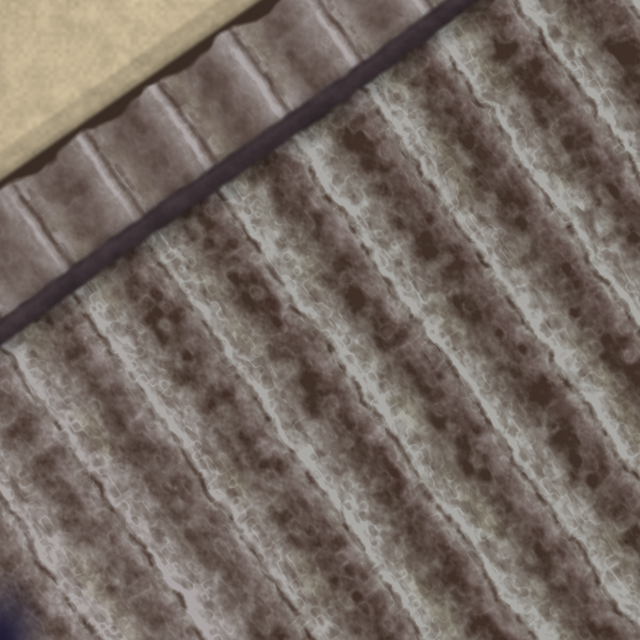
Give the GLSL for this texture, as a WebGL 1 fragment shader.

```glsl
precision highp float;
// Weathered corrugated roof running diagonally, crossed by a dark cable, with a plaster wall in the corner.
uniform vec2 u_resolution;

#define PERIOD 0.1387
#define FIRST_CREST 0.116
#define CREST_WOBBLE 0.16
#define MOTTLE 0.62
#define BLOTCH 0.3
#define CABLE_HALF_WIDTH 0.0165
#define DARK vec3(0.25, 0.19, 0.155)
#define BROWN vec3(0.38, 0.33, 0.30)
#define GREY vec3(0.50, 0.47, 0.44)
#define PALE vec3(0.665, 0.66, 0.645)
#define CABLE vec3(0.225, 0.185, 0.20)
#define PLASTER vec3(0.78, 0.715, 0.59)

const float TAU = 6.2831853;

float hash(vec2 p) {
  return fract(sin(dot(p, vec2(127.1, 311.7))) * 43758.547);
}

float noise(vec2 p) {
  vec2 i = floor(p), f = fract(p);
  f = f * f * (3.0 - 2.0 * f);
  return mix(mix(hash(i), hash(i + vec2(1.0, 0.0)), f.x),
             mix(hash(i + vec2(0.0, 1.0)), hash(i + 1.0), f.x), f.y);
}

float fbm(vec2 p) {
  float sum = 0.0, amp = 0.5;
  for (int i = 0; i < 4; i++) {
    sum += amp * noise(p);
    p = mat2(1.6, 1.2, -1.2, 1.6) * p + 7.3;
    amp *= 0.5;
  }
  return sum / 0.9375;
}

// Soft band of half width w around zero
float band(float d, float w) {
  return 1.0 - smoothstep(0.0, w, abs(d));
}

// Colour of the sheet from shadow (0) to bright crest (1)
vec3 sheetRamp(float t) {
  vec3 c = mix(DARK, BROWN, clamp(t / 0.34, 0.0, 1.0));
  c = mix(c, GREY, clamp((t - 0.34) / 0.3, 0.0, 1.0));
  return mix(c, PALE, clamp((t - 0.64) / 0.36, 0.0, 1.0));
}

vec3 roof(vec2 p, float across, float along, float upper) {
  vec2 q = vec2(across, along);
  float u = (across - FIRST_CREST) / PERIOD;
  u += (fbm(q * vec2(9.0, 15.0)) - 0.5) * CREST_WOBBLE * (1.0 - 0.6 * upper);
  float crestId = floor(u + 0.5);
  float s = u - crestId;
  float wiggle = s + (fbm(vec2(crestId * 7.3, along * 38.0)) - 0.5) * 0.11 * (1.0 - 0.6 * upper);
  float wear = hash(vec2(floor(u), 9.0));
  float valley = 0.5 + 0.5 * cos(TAU * (u - 0.57));
  float haze = 1.0 - smoothstep(0.15, 0.75, length(p * vec2(1.0, 0.9)));
  float rough = 1.0 - 0.55 * upper;

  // Corrugation light with mottled wear
  float tone = 0.87 - (0.67 - 0.2 * haze - 0.24 * upper) * valley;
  tone += (fbm(q * vec2(62.0, 46.0)) - 0.5) * MOTTLE * rough;
  tone += (noise(q * vec2(210.0, 165.0)) - 0.5) * 0.17 * rough;
  tone += (fbm(q * 7.0 + 4.0) - 0.5) * 0.18 - 0.08 * upper;

  // Dark lichen blotches with pale rims in the valleys
  float cell = noise(q * vec2(62.0, 48.0) + 20.0);
  float inValley = smoothstep(0.25, 0.8, valley) * rough;
  tone -= smoothstep(0.48, 0.85, cell) * inValley * BLOTCH * (0.6 + 0.6 * wear) * (1.0 - 0.4 * haze);
  tone += band(cell - 0.4, 0.14) * inValley * 0.09;

  // Crinkled lichen flecks on the upper slopes
  float crinkle = band(noise(q * vec2(95.0, 75.0) + 51.0) - 0.5, 0.2);
  tone += (crinkle - 0.45) * 0.17 * (1.0 - valley) * rough;

  // Thin bright crest line and the pitted groove beside it
  float strength = 0.45 + 0.55 * smoothstep(0.25, 0.6, noise(vec2(crestId * 5.0, along * 15.0)));
  float pits = smoothstep(0.4, 0.7, noise(q * vec2(120.0, 62.0)));
  float groove = wiggle - mix(-0.075, 0.1, upper);
  tone += band(wiggle, 0.055) * 0.27 * strength;
  tone -= band(groove, 0.055) * mix(0.14 + 0.3 * pits, 0.35, upper);
  tone -= band(s - 0.15, 0.14) * pits * 0.2;

  vec3 c = sheetRamp(clamp(tone, 0.0, 1.0));
  float olive = band(s - 0.27, 0.2) * smoothstep(0.45, 0.7, fbm(q * 11.0 + 31.0));
  c *= mix(vec3(1.0), vec3(0.97, 0.97, 0.91), olive);
  float pink = max(band(s + 0.26, 0.22), max(0.7 * upper, 0.6 * haze));
  return c * mix(vec3(1.0), vec3(1.02, 0.975, 1.01), pink);
}

void main() {
  vec2 p = gl_FragCoord.xy / u_resolution;
  float px = 1.0 / min(u_resolution.x, u_resolution.y);
  float down = 1.0 - p.y;
  float across = 0.818 * p.x - 0.575 * down;
  float along = 0.575 * p.x + 0.818 * down;
  float cableDist = (down - 0.521 + 0.72 * p.x) / 1.232;
  cableDist += 0.003 * sin(p.x * 9.0);
  float wallDist = (down - 0.28 + 0.694 * p.x) / 1.217;

  float upper = 1.0 - smoothstep(-0.004, 0.004, cableDist);
  vec3 color = roof(p, across, along, upper);

  // Soft shadow below the cable, then the rounded cable
  color *= 1.0 - 0.25 * (1.0 - smoothstep(0.01, 0.045, abs(cableDist - 0.008)));
  float roundness = clamp(1.0 - abs(cableDist + 0.006) / 0.025, 0.0, 1.0);
  vec3 cable = CABLE * (0.78 + 0.35 * roundness + 0.4 * (fbm(p * 60.0) - 0.5));
  float soft = 0.003 + px;
  float frayed = CABLE_HALF_WIDTH + 0.004 * (noise(p * 50.0) - 0.5);
  color = mix(color, cable, 1.0 - smoothstep(-soft, soft, abs(cableDist) - frayed));

  // Scalloped sheet end over a dark gap
  float wave = cos(TAU * (across - FIRST_CREST) / PERIOD);
  float sheetEnd = 0.019 - 0.007 * wave + 0.007 * (noise(p * 55.0) - 0.5);
  color = mix(DARK * 0.9, color, smoothstep(-soft, soft, wallDist - sheetEnd));

  // Plaster wall with a shaded lower lip
  vec3 plaster = PLASTER * (0.97 + 0.16 * (fbm(p * 42.0) - 0.5) + 0.08 * (noise(p * 150.0) - 0.5));
  plaster *= 1.0 - 0.12 * smoothstep(-0.04, -0.03, wallDist);
  plaster *= 1.0 - 0.25 * smoothstep(-0.014, 0.004, wallDist);
  color = mix(plaster, color, smoothstep(-soft, soft, wallDist - 0.002));

  // Blue shade in the lower left corner
  color = mix(vec3(0.13, 0.11, 0.2), color, smoothstep(0.0, 0.09, length(p * vec2(1.0, 0.7))));
  gl_FragColor = vec4(color, 1.0);
}
```
